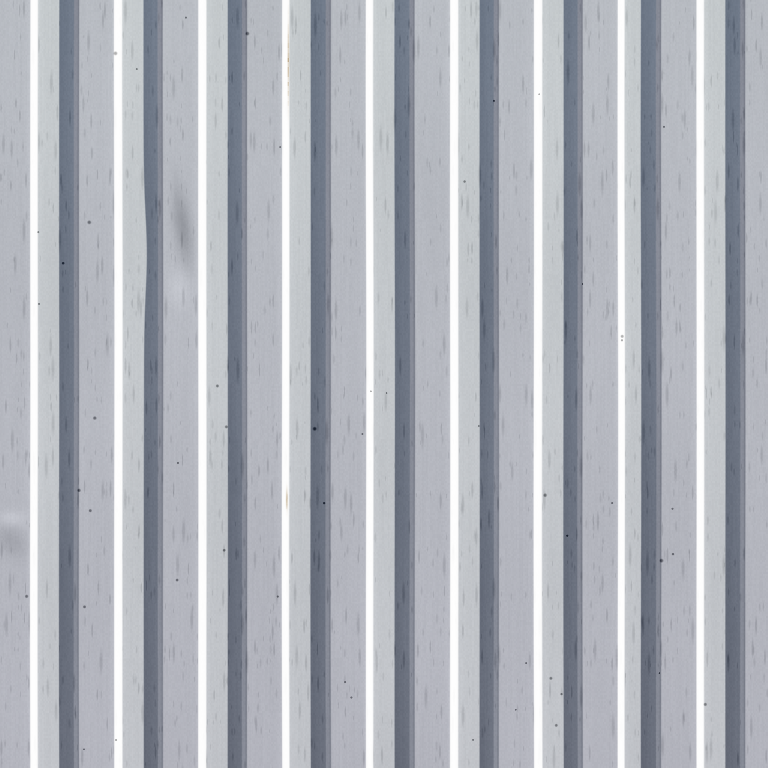
A Shadertoy shader for this texture:

```glsl
// Draws weathered grey corrugated sheet metal: about nine vertical ribs with bright lit edges and shaded sides.

float hash(vec2 p) {
    p = fract(p * vec2(0.1031, 0.1137));
    p += dot(p, p.yx + 33.33);
    return fract((p.x + p.y) * p.x * 7.31 + p.y * 5.17);
}

// Layered sines: slow irregular drift in about -1..1
float drift(vec2 p) {
    return (sin(p.x + 1.7 * sin(p.y)) + sin(2.3 * p.y + 1.3 * sin(1.9 * p.x))) * 0.5;
}

// Cellular noise: at most one soft mark per cell, kept where its hash is below density
float marks(vec2 p, float density) {
    float m = 0.0;
    vec2 cell = floor(p);
    for (int j = -1; j <= 1; j++)
    for (int i = -1; i <= 1; i++) {
        vec2 c = cell + vec2(i, j);
        vec2 center = c + 0.2 + 0.6 * vec2(hash(c + 17.0), hash(c + 53.0));
        float size = mix(0.2, 0.55, hash(c + 91.0));
        float keep = step(hash(c), density);
        m = max(m, keep * (1.0 - smoothstep(0.1, size, length(p - center))));
    }
    return m;
}

// Soft elliptical spot, leaning sideways by slant
float spot(vec2 p, vec2 center, vec2 radius, float slant) {
    vec2 d = p - center;
    d.x += slant * d.y;
    d /= radius;
    return exp(-dot(d, d));
}

void mainImage(out vec4 fragColor, in vec2 fragCoord) {
    vec2 uv = fragCoord / iResolution.xy;

    // Rib coordinates, with the last ribs pushed slightly left
    float x = uv.x + 0.007 * smoothstep(0.81, 0.835, uv.x);
    float along = (x - 0.0394) / 0.1093 + 0.2;
    float rib = floor(along);
    float u = along - rib + 0.004 * drift(vec2(rib * 2.1, uv.y * 4.0));
    float aa = max(0.009, 8.0 / iResolution.x);

    // Edges between the flat faces of one rib
    float vary = hash(vec2(rib + 3.0, 8.0)) - 0.5;
    float dent = spot(uv, vec2(0.195, 0.67), vec2(0.03, 0.07), 0.0);
    float whiteEnd = 0.288 + 0.02 * vary;
    float darkStart = 0.545 + 0.02 * vary + 0.035 * dent;

    vec3 panel = mix(vec3(0.70, 0.705, 0.74), vec3(0.72, 0.735, 0.76), uv.y);
    vec3 lit = mix(vec3(0.75, 0.76, 0.78), vec3(0.77, 0.79, 0.80), uv.y);
    vec3 shade = mix(vec3(0.405, 0.425, 0.475), vec3(0.435, 0.475, 0.535), uv.y);
    vec3 lip = vec3(0.53, 0.545, 0.59);
    shade += 0.03 * smoothstep(darkStart, 0.72, u) - 0.015;

    vec3 col = panel;
    col = mix(col, vec3(0.96), smoothstep(0.2 - aa, 0.2 + aa, u));
    col = mix(col, lit, smoothstep(whiteEnd - aa, whiteEnd + aa * 1.5, u));
    col = mix(col, shade, smoothstep(darkStart - aa, darkStart + aa, u));
    col = mix(col, lip, smoothstep(0.72 - aa, 0.72 + aa, u));
    col = mix(col, panel, smoothstep(0.782 - aa, 0.782 + aa, u));

    // Crease beside the lip and faint glow around the bright edge
    col -= 0.05 * exp(-pow((u - 0.772) / 0.010, 2.0));
    col += 0.035 * exp(-pow((u - 0.245) / 0.08, 2.0));

    // Broad tint, fine grain and thin vertical weather streaks
    float bright = smoothstep(0.82, 0.93, col.g);
    float wear = 1.0 - 0.85 * bright;
    col += 0.008 * drift(uv * vec2(11.0, 7.0)) * wear;
    col += 0.018 * (hash(floor(uv * vec2(512.0, 380.0))) - 0.5) * wear;
    col += 0.012 * (hash(floor(uv * vec2(420.0, 14.0)) + 200.0) - 0.5) * wear;
    col -= 0.07 * marks(uv * vec2(170.0, 24.0), 0.14) * wear;
    col -= 0.05 * marks(uv * vec2(240.0, 55.0) + 40.0, 0.10) * wear;
    col -= 0.30 * marks(uv * vec2(150.0) + 80.0, 0.0012);

    // Shallow dents on the left panels
    float flatFace = smoothstep(0.77, 0.8, u) + 1.0 - smoothstep(0.17, 0.2, u);
    float dents = 0.13 * spot(uv, vec2(0.238, 0.705), vec2(0.011, 0.05), 0.12)
                - 0.05 * spot(uv, vec2(0.235, 0.625), vec2(0.015, 0.025), 0.0)
                + 0.07 * spot(uv, vec2(0.015, 0.295), vec2(0.018, 0.02), 0.3)
                - 0.06 * spot(uv, vec2(0.015, 0.325), vec2(0.020, 0.010), 0.2);
    col -= dents * flatFace;

    // Rust nicks along one bright edge
    float rust = spot(uv, vec2(0.3755, 0.92), vec2(0.0012, 0.045), 0.0)
               + spot(uv, vec2(0.3735, 0.35), vec2(0.0012, 0.012), 0.0);
    rust *= 0.4 + 0.6 * hash(floor(uv * vec2(300.0, 160.0)));
    col = mix(col, vec3(0.66, 0.55, 0.38), 0.7 * rust);

    fragColor = vec4(clamp(col, 0.0, 1.0), 1.0);
}
```
